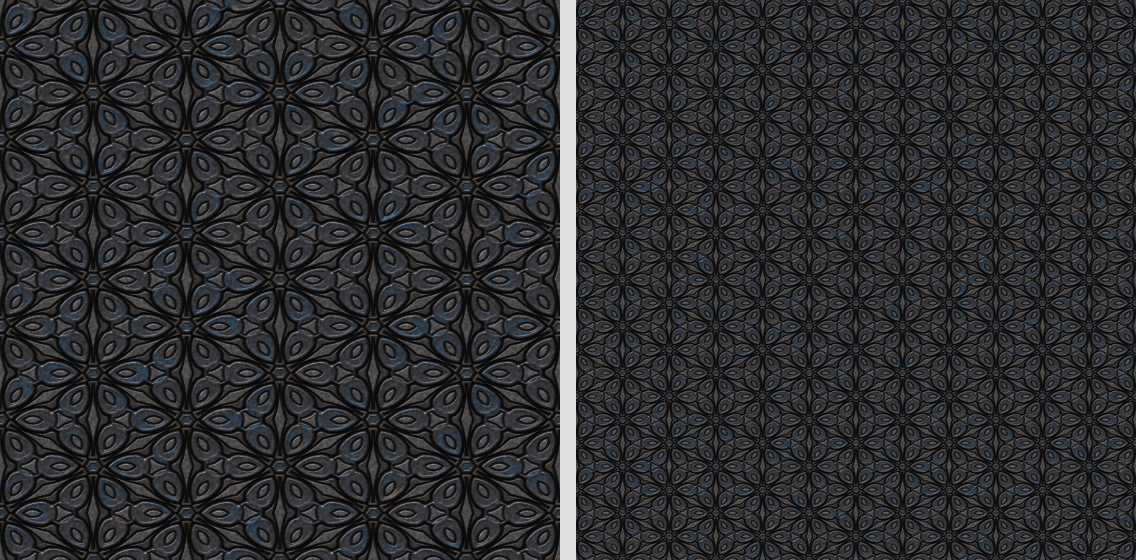
Left, the tile; right, the same tile 2 across and 2 down.
A WebGL 2 fragment shader for this pattern:

```glsl
#version 300 es
precision highp float;
// Dark embossed metal: a lattice of six-petal flowers, trefoil leaves, lozenges and blue patina.

#define REPEATS vec2(3.0, 6.0)   // whole cells across and down
#define LEAF_TIP 0.13            // leaf start, from the flower centre
#define LEAF_SHOULDER 0.39       // where the leaf is widest
#define LEAF_HALF_WIDTH 0.130
#define GROOVE 0.017             // half width of the engraved lines
#define LOZENGE_HALF_WIDTH 0.056
#define LOZENGE_REACH 0.38       // from the edge middle towards the flower
#define HUB_RADIUS 0.052
#define RELIEF 0.036             // strength of the embossing
#define PATINA 0.75              // strength of the blue stain

const float TAU = 6.2831853;
const vec2 CELL = vec2(1.7320508, 1.0);
const vec2 EDGE_DIR = vec2(0.8660254, 0.5);   // towards a neighbouring flower
const vec2 CENTROID = vec2(0.57735, 0.0);     // middle of a trefoil

out vec4 fragColor;
uniform vec2 u_resolution;

vec2 hash2(vec2 p) {
  vec3 q = fract(p.xyx * vec3(0.1031, 0.1030, 0.0973));
  q += dot(q, q.yzx + 33.33);
  return fract((q.xx + q.yz) * q.zy);
}

// Distance to the nearest scattered point; wraps after n cells.
float cellular(vec2 uv, float n) {
  vec2 p = uv * n, base = floor(p);
  float nearest = 2.0;
  for (int j = -1; j <= 1; j++)
    for (int i = -1; i <= 1; i++) {
      vec2 id = base + vec2(i, j);
      nearest = min(nearest, length(id + hash2(mod(id, n) + n) - p));
    }
  return nearest;
}

// Layered sines with whole frequencies, so they wrap.
float waves(vec2 uv, vec2 f, float phase) {
  vec2 a = TAU * uv;
  float bend = sin(a.x * f.y - a.y * f.x + phase) + 0.6 * sin(a.y * (f.x + 4.0) + a.x);
  return 0.6 * sin(dot(a, f) + 1.6 * bend + phase) + 0.4 * sin(a.x * (f.x + 5.0) - a.y * f.y + 1.3 * bend);
}

// Offset from the nearest flower centre.
vec2 flowerLocal(vec2 p) {
  vec2 a = mod(p + vec2(0.0, 0.5), CELL) - 0.5 * CELL;
  vec2 b = mod(p + vec2(0.5 * CELL.x, 0.0), CELL) - 0.5 * CELL;
  return dot(a, a) < dot(b, b) ? a : b;
}

// Upper side of a pointed arch with its crown at x = 0.
float arch(vec2 p, float halfLength, float halfWidth) {
  float r = (halfLength * halfLength + halfWidth * halfWidth) / (2.0 * halfWidth);
  return length(p + vec2(0.0, r - halfWidth)) - r;
}

float smoothMin(float a, float b, float k) {
  float h = max(k - abs(a - b), 0.0) / k;
  return min(a, b) - 0.25 * h * h * k;
}

// Signed distances: x = trefoil, y = inlays (eye, star, lozenge), z = hub, w = ray at the leaf tip.
vec4 ornament(vec2 local) {
  // Fold the six petals into one half petal along +x.
  vec2 p = abs(local), mirror = vec2(-0.5, 0.8660254);
  p -= 2.0 * max(dot(p, mirror), 0.0) * mirror;
  p.y = abs(p.y);
  float along = dot(p, EDGE_DIR), aside = abs(dot(p, mirror));
  float blade = arch(p - vec2(LEAF_SHOULDER, 0.0), LEAF_SHOULDER - LEAF_TIP, LEAF_HALF_WIDTH);
  float lobe = length(p - vec2(LEAF_SHOULDER, 0.03)) - (LEAF_HALF_WIDTH - 0.03);
  float leaf = p.x < LEAF_SHOULDER ? blade : lobe;
  leaf = smoothMin(leaf, length(p - CENTROID) - 0.128, 0.035);
  float eye = arch(p - vec2(0.305, 0.0), 0.085, 0.040);
  float star = max(0.210 - length(p - CENTROID + vec2(0.26, 0.0)), dot(p - CENTROID, mirror) - 0.095);
  // Concave lozenge whose tails run towards the flower centre
  float taper = max(1.0 - (0.5 - along) / LOZENGE_REACH, 0.0);
  float lozenge = max(aside - LOZENGE_HALF_WIDTH * taper * taper - 0.005, 0.5 - along - LOZENGE_REACH);
  float ray = length(vec2(max(abs(p.x - 0.11) - 0.02, 0.0), p.y));
  return vec4(leaf, min(min(eye, star), lozenge), along - HUB_RADIUS, ray);
}

float relief(vec4 d) {
  float h = 0.9 - 0.9 * smoothstep(-0.016, 0.008, d.x);
  h = max(h, 0.78 * smoothstep(0.010, 0.030, d.x));
  h += 0.14 * (1.0 - smoothstep(0.004, 0.024, abs(d.x + 0.020)));   // raised leaf rim
  h -= 0.70 * (1.0 - smoothstep(0.003, GROOVE, abs(d.y)));
  h -= 0.60 * (1.0 - smoothstep(0.004, GROOVE, abs(d.z - 0.022)));
  h -= 0.45 * (1.0 - smoothstep(0.002, 0.016, d.w));
  h += 0.30 * (1.0 - smoothstep(0.002, 0.016, abs(d.z + 0.006)));
  return h;
}

void main() {
  vec2 uv = gl_FragCoord.xy / u_resolution;
  // Wear and stains
  float grain = cellular(uv, 67.0) - 0.45, flecks = cellular(uv, 150.0) - 0.45;
  float stain = smoothstep(0.05, 0.65, 0.55 * waves(uv, vec2(3.0, 2.0), 0.7) + 1.1 * grain + 0.7 * flecks);
  float rust = smoothstep(0.98, 1.12, waves(uv, vec2(2.0, 5.0), 2.1) + 0.5 * grain);
  float tone = 1.0 + 0.40 * flecks + 0.20 * grain;
  vec3 bandColor = vec3(0.195, 0.182, 0.178), leafColor = vec3(0.195, 0.192, 0.206);
  vec3 inlayColor = vec3(0.270, 0.262, 0.262), blueColor = vec3(0.135, 0.215, 0.28);
  vec3 rustColor = vec3(0.34, 0.25, 0.18), glintColor = vec3(0.62, 0.60, 0.63);
  vec3 toLight = normalize(vec3(-0.1, 0.65, 0.75)), halfway = normalize(vec3(-0.12, 0.62, 0.78));
  vec3 sum = vec3(0.0);
  const float e = 0.005;
  for (int k = 0; k < 4; k++) {   // 2 x 2 samples per pixel
    vec2 jitter = vec2(k % 2, k / 2) * 0.5 - 0.25;
    vec2 p = (uv + jitter / u_resolution) * REPEATS * CELL;
    vec2 local = flowerLocal(p);
    vec4 d = ornament(local);
    float h = relief(d);
    vec2 slope = vec2(relief(ornament(local + vec2(e, 0.0))), relief(ornament(local + vec2(0.0, e)))) - h;
    vec3 normal = normalize(vec3(-slope / e * RELIEF, 1.0));
    // Materials
    float face = 1.0 - smoothstep(-0.012, 0.0, d.x);
    float inlay = 1.0 - smoothstep(-0.012, 0.004, d.y);
    float hub = 1.0 - smoothstep(-0.016, -0.006, d.z);
    vec3 color = mix(bandColor, leafColor, face);
    color = mix(color, blueColor, PATINA * max(face * stain, hub * 0.8));
    color = mix(color, rustColor, 0.7 * rust * face);
    color = mix(color, inlayColor, inlay) * tone;
    // Light from above, dark grooves and thin glints
    float light = 0.45 + 0.75 * max(dot(normal, toLight), 0.0);
    float glint = pow(max(dot(normal, halfway), 0.0), 14.0) * smoothstep(0.2, 0.75, h);
    color *= light * mix(0.24, 1.04, smoothstep(0.0, 0.75, h));
    sum += color + glintColor * glint * (0.45 + 0.35 * face);
  }
  fragColor = vec4(sum * 0.25, 1.0);
}
```
